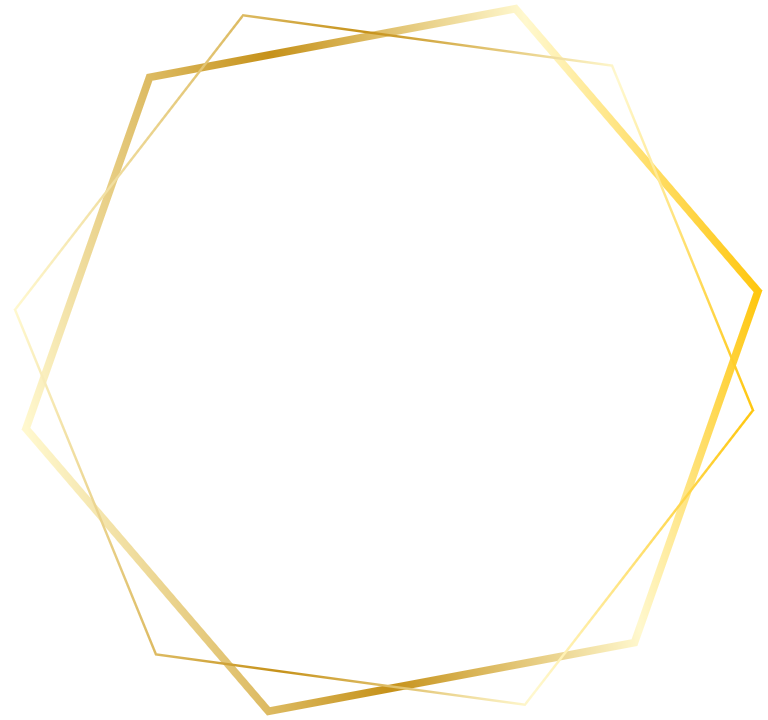
Reproduce this background procedurally as a Shadertoy shader.

```glsl
#define HEX_RADIUS 0.5172
#define THICK_WIDTH 0.0107
#define THIN_WIDTH 0.0034
#define THICK_ANGLE 0.1855
#define THIN_ANGLE -0.1355
#define THICK_OFFSET vec2(0.0111, 0.0)
#define DARK_STOP -0.17
#define PALE_STOP 0.52
#define PALE vec3(1.0, 0.973, 0.81)
#define DARK_GOLD vec3(0.775, 0.57, 0.10)
#define BRIGHT_GOLD vec3(1.0, 0.78, 0.06)

// Metallic ramp along the hexagon axis, from -1 to 1
vec3 goldRamp(float t) {
    vec3 color = mix(PALE, DARK_GOLD, smoothstep(0.0, 1.0, 0.5 + 0.0 * t));
    color = mix(PALE, DARK_GOLD, clamp((t + 1.0) / (DARK_STOP + 1.0), 0.0, 1.0));
    color = mix(color, PALE, clamp((t - DARK_STOP) / (PALE_STOP - DARK_STOP), 0.0, 1.0));
    return mix(color, BRIGHT_GOLD, clamp((t - PALE_STOP) / (1.0 - PALE_STOP), 0.0, 1.0));
}

// Mitred distance to a hexagon with a corner on the x axis
float hexDistance(vec2 p) {
    p = abs(p);
    float cosine = sqrt(0.75);
    return max(dot(p, vec2(cosine, 0.5)), p.y) - HEX_RADIUS * cosine;
}

// Outline colour, with coverage in alpha
vec4 hexOutline(vec2 p, float angle, float width) {
    float c = cos(angle), s = sin(angle);
    vec2 q = vec2(c * p.x + s * p.y, c * p.y - s * p.x);
    float pixel = 1.0 / iResolution.y;
    float edge = abs(hexDistance(q)) - 0.5 * width;
    float coverage = clamp(0.5 - edge / pixel, 0.0, 1.0);
    return vec4(goldRamp(q.x / HEX_RADIUS), coverage);
}

void mainImage(out vec4 fragColor, in vec2 fragCoord) {
    vec2 p = (fragCoord - 0.5 * iResolution.xy) / iResolution.y;
    vec4 thick = hexOutline(p - THICK_OFFSET, THICK_ANGLE, THICK_WIDTH);
    vec4 thin = hexOutline(p, THIN_ANGLE, THIN_WIDTH);

    // Thin frame lies over the thick one
    vec3 color = mix(vec3(1.0), thick.rgb, thick.a);
    color = mix(color, thin.rgb, thin.a);
    fragColor = vec4(color, 1.0);
}
```
